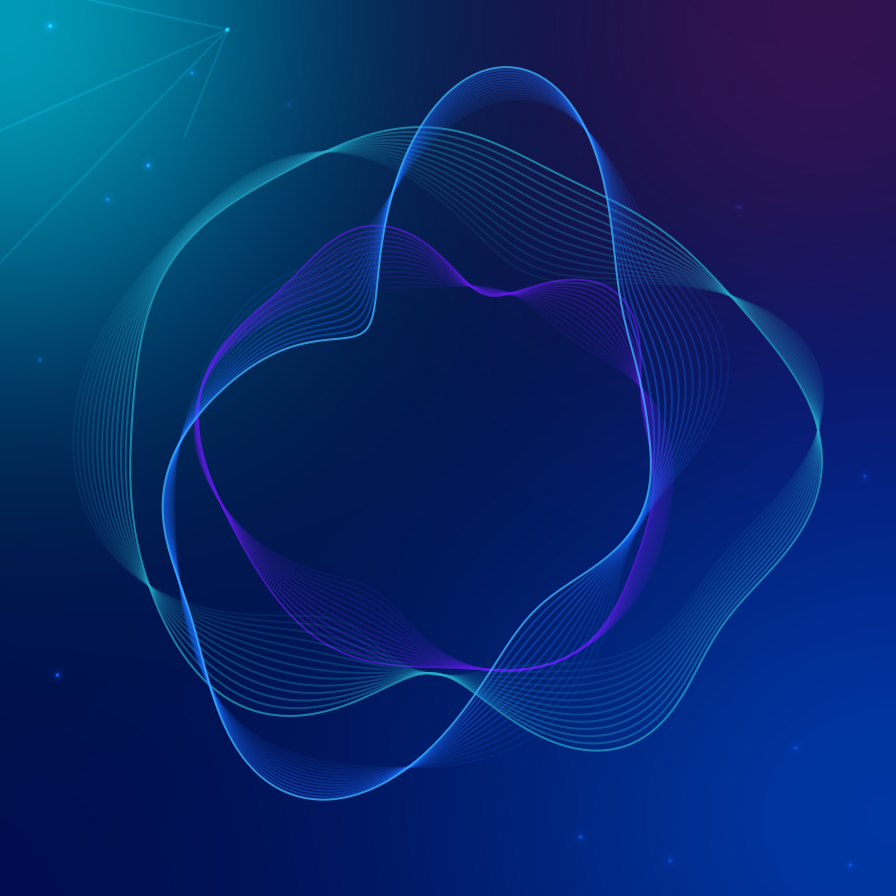
Reproduce this background procedurally as a three.js fragment shader.

```glsl
varying vec2 vUv;

const float LINES = 13.0;
const float MILLI = 0.001;

float glow(vec2 p, vec2 center, vec2 spread) {
  vec2 d = (p - center) / spread;
  return exp(-dot(d, d));
}

vec2 hash2(vec2 cell) {
  vec2 q = vec2(dot(cell, vec2(127.1, 311.7)), dot(cell, vec2(269.5, 183.3)));
  return fract(sin(q) * 4375.85);
}

float segment(vec2 p, vec2 a, vec2 b) {
  vec2 ab = b - a;
  float h = clamp(dot(p - a, ab) / dot(ab, ab), 0.0, 1.0);
  return length(p - a - ab * h);
}

float stroke(float dist, float width) {
  return 1.0 - smoothstep(0.2 * width, width, dist);
}

// Closed curve from layered sines: x is the radius, y its slope by angle
vec2 closedWave(float angle, float mean, vec4 cosLow, vec4 sinLow, vec3 cosHigh, vec3 sinHigh) {
  vec4 kLow = vec4(1.0, 2.0, 3.0, 4.0);
  vec3 kHigh = vec3(5.0, 6.0, 7.0);
  vec4 cl = cos(kLow * angle), sl = sin(kLow * angle);
  vec3 ch = cos(kHigh * angle), sh = sin(kHigh * angle);
  float radius = mean + dot(cosLow, cl) + dot(sinLow, sl) + dot(cosHigh, ch) + dot(sinHigh, sh);
  float slope = dot(kLow, sinLow * cl - cosLow * sl) + dot(kHigh, sinHigh * ch - cosHigh * sh);
  return vec2(radius, slope) * MILLI;
}

// Coverage of a family of lines running from the edge curve to edge + span
float ribbon(float radius, vec2 edge, vec2 span, float nearAlpha, float farAlpha) {
  float clear = 1.0;
  for (float i = 0.0; i < LINES; i++) {
    float t = i / (LINES - 1.0);
    vec2 curve = edge + span * t;
    float steep = curve.y / max(radius, 0.05);
    float dist = abs(radius - curve.x) / sqrt(1.0 + steep * steep);
    float alpha = i < 0.5 ? nearAlpha : mix(0.55 * nearAlpha, farAlpha, t);
    clear *= 1.0 - alpha * stroke(dist, 0.0019);
  }
  return 1.0 - clear;
}

// Sparse jittered points, one candidate per cell
float sparks(vec2 p, float cells) {
  vec2 base = floor(p * cells);
  float light = 0.0;
  for (float y = -1.0; y <= 1.0; y++) {
    for (float x = -1.0; x <= 1.0; x++) {
      vec2 cell = base + vec2(x, y);
      vec2 rnd = hash2(cell);
      float dist = length(p - (cell + 0.15 + 0.7 * rnd) / cells);
      float power = step(0.5, hash2(cell + 17.0).x) * (0.3 + 0.7 * rnd.y * rnd.y);
      light += power * (stroke(dist, 0.003) + 0.25 * exp(-dist * dist * 30000.0));
    }
  }
  return light;
}

vec3 backdrop(vec2 p) {
  vec3 color = mix(vec3(0.0, 0.05, 0.30), vec3(0.0, 0.06, 0.25), smoothstep(0.0, 0.6, p.y));
  color += vec3(0.0, 0.54, 0.46) * glow(p, vec2(0.0, 0.98), vec2(0.34, 0.38));
  color += vec3(0.20, 0.01, 0.06) * glow(p, vec2(0.92, 0.98), vec2(0.34, 0.33));
  color += vec3(0.0, 0.16, 0.33) * glow(p, vec2(1.0, 0.08), vec2(0.52, 0.42));
  color += vec3(0.0, 0.0, 0.10) * glow(p, vec2(1.0, 0.5), vec2(0.35, 0.25));
  return color;
}

// Thin web of lines meeting at one hub
float web(vec2 p, vec2 hub) {
  float lines = stroke(segment(p, hub, vec2(0.0, 0.854)), 0.002);
  lines += stroke(segment(p, hub, vec2(0.206, 0.848)), 0.002);
  lines += stroke(segment(p, hub, vec2(0.0, 0.707)), 0.002);
  lines += stroke(segment(p, hub, vec2(0.1, 1.0)), 0.002);
  return 0.12 * lines + 0.5 * stroke(length(p - hub), 0.004);
}

void main() {
  vec2 p = vUv - 0.5;
  float radius = length(p);
  float angle = atan(p.y, p.x);
  vec3 color = backdrop(vUv);
  color += vec3(0.1, 0.6, 0.65) * web(vUv, vec2(0.254, 0.967));
  color += vec3(0.1, 0.3, 0.75) * sparks(vUv, 7.0) * smoothstep(0.38, 0.46, radius);

  // Violet inner ribbon
  vec2 edge = closedWave(angle, 247.1, vec4(-16.5, 9.1, -1.2, -9.1),
    vec4(-12.2, -11.3, 9.5, 7.2), vec3(-11.2, 3.3, 4.2), vec3(0.7, -9.4, -1.6));
  vec2 span = closedWave(angle, -20.1, vec4(14.5, 20.3, -16.0, 17.7),
    vec4(-8.5, -17.3, -7.6, -5.1), vec3(15.0, -3.0, -4.4), vec3(-0.4, 9.4, 4.6));
  color = mix(color, vec3(0.38, 0.10, 0.92), ribbon(radius, edge, span, 0.65, 0.10));

  // Cyan outer ribbon
  edge = closedWave(angle, 355.3, vec4(8.7, 30.5, 8.3, -9.9),
    vec4(9.5, -11.5, -18.4, 8.3), vec3(11.5, 9.5, 2.7), vec3(14.5, -4.3, -7.7));
  span = closedWave(angle, -35.0, vec4(-29.3, 45.2, 6.8, 26.2),
    vec4(12.0, -21.5, 28.8, 18.1), vec3(-16.5, -10.3, 1.2), vec3(-12.1, 13.0, 13.3));
  color = mix(color, vec3(0.14, 0.68, 0.80), ribbon(radius, edge, span, 0.70, 0.09));

  // Blue ribbon, brightest on its leading edge
  edge = closedWave(angle, 282.4, vec4(-30.6, -41.3, -6.1, 27.3),
    vec4(-11.1, 76.8, -31.5, -37.2), vec3(0.3, -4.3, -2.0), vec3(13.9, 10.4, -6.8));
  span = closedWave(angle, 32.6, vec4(21.4, 9.6, -2.7, -19.5),
    vec4(4.8, -24.6, 36.8, 31.9), vec3(13.3, 3.1, -3.9), vec3(-0.9, -3.5, 6.1));
  color = mix(color, vec3(0.10, 0.42, 1.0), ribbon(radius, edge, span, 0.80, 0.09));
  float lead = abs(radius - edge.x) / length(vec2(1.0, edge.y / max(radius, 0.05)));
  color += vec3(0.10, 0.22, 0.0) * stroke(lead, 0.0019);

  gl_FragColor = vec4(color, 1.0);
}
```
